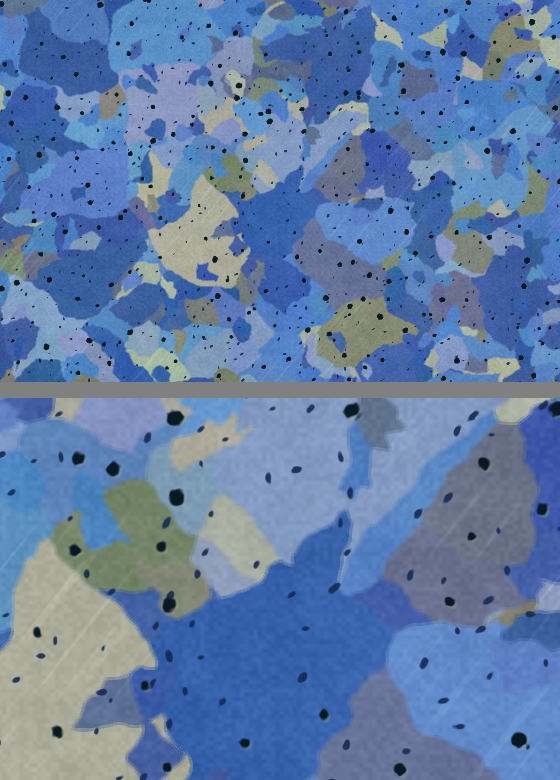
Top: the whole. Bottom: its middle third, enlarged.
Write a Shadertoy shader that draws this texture.

```glsl
// Draws a polished metal section: patchy blue, cream and olive grains with dark pits and fine scratches.

const float COARSE_SCALE = 6.0;     // grains per canvas height
const float FINE_SCALE = 12.5;
const float FLECK_SCALE = 25.0;
const float FINE_SHARE = 0.58;      // part of the coarse grains that split up
const float FLECK_SHARE = 0.13;
const float EDGE_SOFTNESS = 0.0028;
const float PIT_SCALE = 16.0;
const float PIT_RADIUS = 0.0085;
const float SPECK_SCALE = 31.0;
const float SPECK_RADIUS = 0.0052;
const float SCRATCH_ANGLE = 0.9;
const float SCRATCH_STRENGTH = 0.05;
const float MOTTLE_STRENGTH = 0.06;
const float FILM_STRENGTH = 0.06;
const vec3 TINT_RANGE = vec3(0.08, 0.06, 0.07);
const vec3 PIT_COLOR = vec3(0.03, 0.10, 0.14);
const vec3 SPECK_COLOR = vec3(0.08, 0.16, 0.32);
const vec3 GLINT_COLOR = vec3(0.62, 0.66, 0.48);

const int GRAIN_KINDS = 7;
const vec3 GRAIN_COLOR[GRAIN_KINDS] = vec3[](
    vec3(0.33, 0.51, 0.76),   // azure
    vec3(0.23, 0.37, 0.64),   // deep blue
    vec3(0.37, 0.59, 0.78),   // cyan
    vec3(0.52, 0.61, 0.75),   // pale lavender
    vec3(0.66, 0.69, 0.62),   // cream
    vec3(0.49, 0.52, 0.45),   // olive
    vec3(0.38, 0.43, 0.56));  // mauve
const float GRAIN_SHARE[GRAIN_KINDS] = float[](0.22, 0.27, 0.07, 0.14, 0.08, 0.08, 0.14);

float hash(vec2 p) {
    return fract(sin(dot(p, vec2(127.1, 311.7))) * 43758.545);
}

vec2 hash2(vec2 p) {
    return vec2(hash(p), hash(p + 41.3));
}

mat2 rotation(float angle) {
    float c = cos(angle), s = sin(angle);
    return mat2(c, -s, s, c);
}

float noise(vec2 p) {
    vec2 i = floor(p), f = fract(p);
    f = f * f * (3.0 - 2.0 * f);
    return mix(mix(hash(i), hash(i + vec2(1, 0)), f.x),
               mix(hash(i + vec2(0, 1)), hash(i + vec2(1, 1)), f.x), f.y);
}

vec2 noise2(vec2 p) {
    return vec2(noise(p), noise(p + 57.7)) - 0.5;
}

// Id of the nearest seed; each seed has its own size and stretch
vec2 grainId(vec2 p, float scale, float seed) {
    p = p * scale + seed;
    vec2 cell = floor(p), nearest = cell;
    float best = 1e3;
    for (int y = -1; y <= 1; y++)
    for (int x = -1; x <= 1; x++) {
        vec2 id = cell + vec2(x, y);
        vec2 offset = rotation(6.283 * hash(id + 7.9)) * (p - id - hash2(id));
        float d = length(offset * vec2(1.2, 0.8)) - 0.3 * hash(id + 19.1);
        if (d < best) { best = d; nearest = id; }
    }
    return nearest;
}

vec3 grainColor(vec2 p) {
    // Ragged boundaries
    p += 0.045 * noise2(p * 12.0) + 0.018 * noise2(p * 34.0) + 0.007 * noise2(p * 85.0);

    // Coarse grains, some split into finer ones and flecks
    vec2 id = grainId(p, COARSE_SCALE, 3.0);
    if (hash(id + 5.3) < FINE_SHARE) id = grainId(p, FINE_SCALE, 60.0);
    vec2 fleck = grainId(p, FLECK_SCALE, 210.0);
    if (hash(fleck + 2.7) < FLECK_SHARE) id = fleck;

    // Pick a kind by its share
    float pick = hash(id + 83.1);
    int kind = 0;
    while (kind < GRAIN_KINDS - 1 && pick > GRAIN_SHARE[kind]) {
        pick -= GRAIN_SHARE[kind];
        kind++;
    }
    vec3 tint = vec3(hash2(id + 11.7), hash(id + 29.9)) - 0.5;
    return GRAIN_COLOR[kind] + tint * TINT_RANGE;
}

// Coverage by scattered, slightly clustered spots
float spots(vec2 p, float scale, float radius, float stretch, float chance, float seed) {
    vec2 cell = floor(p * scale);
    float cover = 0.0;
    for (int y = -1; y <= 1; y++)
    for (int x = -1; x <= 1; x++) {
        vec2 id = cell + vec2(x, y);
        vec2 key = id + seed;
        if (hash(key + 3.1) > chance * (0.5 + noise(key * 0.35))) continue;
        vec2 offset = p - (id + hash2(key)) / scale;
        offset = rotation(SCRATCH_ANGLE + 2.0 * (hash(key + 8.3) - 0.5)) * offset;
        float r = radius * mix(0.4, 1.0, hash(key + 15.7));
        float d = length(offset * vec2(1.0, stretch)) + 0.003 * (noise(p * 240.0) - 0.5);
        cover = max(cover, 1.0 - smoothstep(r - 0.0015, r + 0.0015, d));
    }
    return cover;
}

void mainImage(out vec4 fragColor, in vec2 fragCoord) {
    vec2 p = fragCoord / iResolution.y;

    // Grains, averaged over four samples for soft edges
    vec3 color = vec3(0.0);
    for (int i = 0; i < 4; i++) {
        vec2 corner = vec2(i % 2, i / 2) - 0.5;
        color += 0.25 * grainColor(p + corner * EDGE_SOFTNESS);
    }

    // Mottling, scratches and film texture
    color += MOTTLE_STRENGTH * (0.6 * noise(p * 5.0) + 0.6 * noise(p * 38.0) - 0.6);
    vec2 along = rotation(SCRATCH_ANGLE) * p;
    float scratch = smoothstep(0.7, 0.95, noise(along * vec2(7.0, 210.0)));
    color += SCRATCH_STRENGTH * scratch * smoothstep(0.35, 0.75, noise(p * 4.0 + 9.0));
    color += FILM_STRENGTH * (noise(p * 260.0) - 0.5);

    // Specks, then pits with a faint glint on one side
    color = mix(color, SPECK_COLOR, 0.9 * spots(p, SPECK_SCALE, SPECK_RADIUS, 1.8, 0.42, 130.0));
    float glint = spots(p + vec2(-0.002, 0.002), PIT_SCALE, PIT_RADIUS, 1.1, 0.58, 20.0);
    color = mix(color, GLINT_COLOR, 0.3 * glint);
    color = mix(color, PIT_COLOR, spots(p, PIT_SCALE, PIT_RADIUS, 1.1, 0.58, 20.0));

    fragColor = vec4(clamp(color, 0.0, 1.0), 1.0);
}
```
